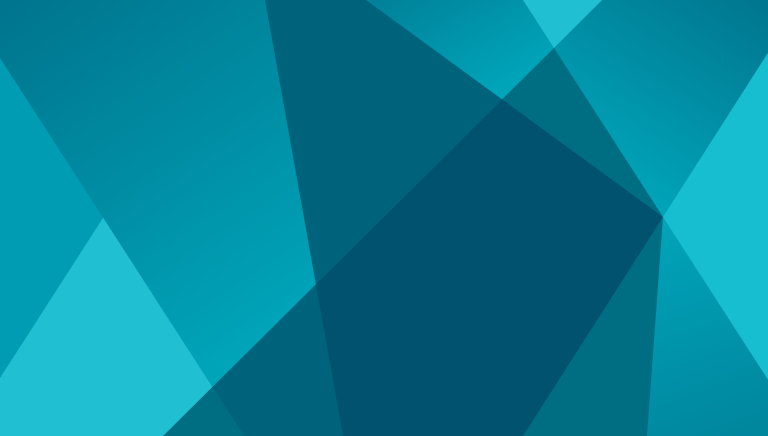
Write a WebGL 1 fragment shader that draws this background.

```glsl
precision highp float;

uniform vec2 u_resolution;

const vec3 DEEP_TEAL = vec3(0.0, 0.46, 0.56);
const vec3 BRIGHT_TEAL = vec3(0.0, 0.645, 0.725);
const vec3 FLAT_TEAL = vec3(0.0, 0.61, 0.705);
const vec3 PALE_CYAN = vec3(0.125, 0.75, 0.825);
const vec3 CLEAR_CYAN = vec3(0.085, 0.745, 0.815);
const vec3 SLATE = vec3(0.0, 0.39, 0.485);
const vec3 SEA = vec3(0.0, 0.43, 0.51);
const vec3 NAVY = vec3(0.0, 0.32, 0.43);

// Smooth coverage of the half plane left of the line a to b
float leftOf(vec2 p, vec2 a, vec2 b, vec2 size) {
  vec2 along = (b - a) * size;
  vec2 offset = (p - a) * size;
  float dist = (along.x * offset.y - along.y * offset.x) / length(along);
  return clamp(dist + 0.5, 0.0, 1.0);
}

// Linear gradient, deep at a and bright at b
vec3 tealRamp(vec2 p, vec2 a, vec2 b, vec2 size) {
  vec2 axis = (b - a) * size;
  float t = dot((p - a) * size, axis) / dot(axis, axis);
  return mix(DEEP_TEAL, BRIGHT_TEAL, clamp(t, 0.0, 1.0));
}

void main() {
  vec2 size = u_resolution;
  vec2 p = gl_FragCoord.xy / size;
  vec2 apex = vec2(0.8633, 0.5023);

  // Edges that divide the canvas
  float westWedge = leftOf(p, vec2(0.3177, 0.0), vec2(0.0, 0.867), size);
  float westFloor = leftOf(p, vec2(0.1341, 0.5), vec2(0.0, 0.133), size);
  float underDiagonal = leftOf(p, vec2(0.7839, 1.0), vec2(0.2122, 0.0), size);
  float eastOfSpine = leftOf(p, vec2(0.3451, 1.0), vec2(0.4466, 0.0), size);
  float overRoof = leftOf(p, vec2(0.4766, 1.0), apex, size);
  float northEast = leftOf(p, vec2(0.681, 1.0), apex, size);
  float southEast = leftOf(p, apex, vec2(0.681, 0.0), size);
  float eastOfPost = leftOf(p, apex, vec2(0.8424, 0.0), size);

  // Gradient panels
  vec3 westPanel = tealRamp(p, vec2(0.03, 1.0), vec2(0.33, 0.2), size);
  vec3 northPanel = tealRamp(p, vec2(0.508, 1.138), vec2(0.625, 0.77), size);
  vec3 eastPanel = tealRamp(p, vec2(1.0, 1.0), vec2(0.833, 0.54), size);
  vec3 cornerPanel = tealRamp(p, vec2(1.016, -0.284), apex, size);

  // Facets above the diagonal
  vec3 upper = mix(westPanel, mix(FLAT_TEAL, PALE_CYAN, westFloor), westWedge);
  upper = mix(upper, SLATE, eastOfSpine);
  upper = mix(upper, northPanel, overRoof);
  upper = mix(upper, PALE_CYAN, northEast);

  // Facets below the diagonal
  vec3 lower = mix(SLATE, SEA, westWedge);
  lower = mix(lower, NAVY, eastOfSpine);
  lower = mix(lower, SEA, max(overRoof, southEast));
  lower = mix(lower, cornerPanel, eastOfPost);
  lower = mix(lower, mix(eastPanel, CLEAR_CYAN, southEast), northEast);

  // Join with a faint light seam
  vec3 color = mix(upper, lower, underDiagonal);
  color += 0.08 * underDiagonal * (1.0 - underDiagonal);
  gl_FragColor = vec4(color, 1.0);
}
```
